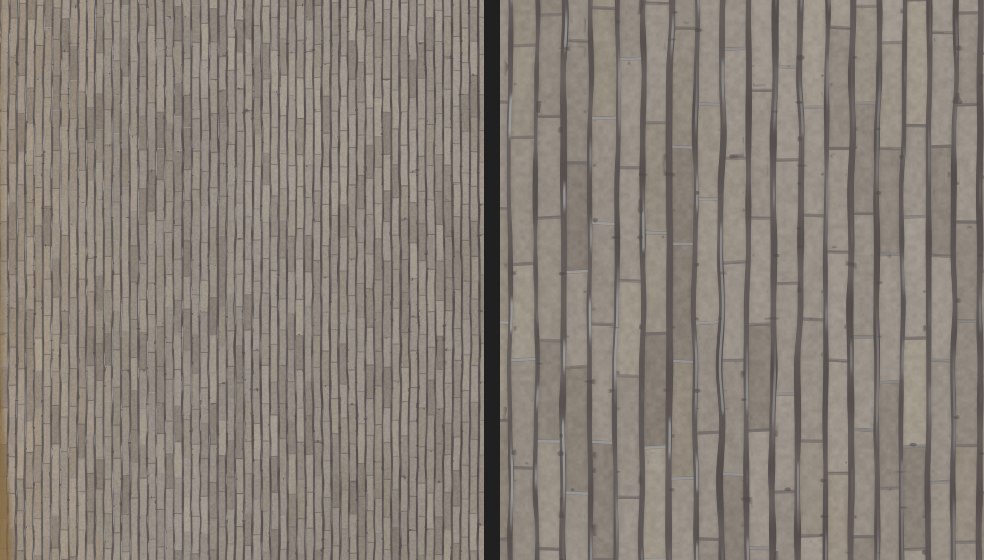
Left: the whole. Right: its middle third, enlarged.
A WebGL 1 fragment shader for this texture:

```glsl
precision highp float;
// Weathered paving of long narrow bricks stood in columns, in running bond.
// Nearest side and end joints are found by formula, with jitter on each;
// hash noise then adds brick tones, grit, pale mortar flecks and edge stains.
uniform vec2 u_resolution;

const float COLUMNS = 55.6;         // bricks across the canvas
const float BRICK_LENGTH = 4.18;    // in brick widths
const float SIDE_JOINT = 0.095;     // half widths, in brick widths
const float END_JOINT = 0.065;
const float END_JITTER = 0.20;      // in brick lengths
const float TONE_SPREAD = 0.055;
const float GRIT = 0.045;
const vec3 BRICK_GREY = vec3(0.580, 0.550, 0.515);
const vec3 BRICK_WARM = vec3(0.620, 0.582, 0.530);
const vec3 BRICK_DULL = vec3(0.550, 0.517, 0.482);
const vec3 JOINT_DARK = vec3(0.315, 0.290, 0.288);
const vec3 JOINT_SOFT = vec3(0.430, 0.405, 0.395);
const vec3 MORTAR_PALE = vec3(0.690, 0.700, 0.705);
const vec3 STAIN_OCHRE = vec3(0.520, 0.405, 0.240);

float hash(vec2 p) {
    vec3 q = fract(vec3(p.xyx) * 0.1031);
    q += dot(q, q.yzx + 33.33);
    return fract((q.x + q.y) * q.z);
}

float noise(vec2 p) {
    vec2 i = floor(p);
    vec2 f = fract(p);
    f = f * f * (3.0 - 2.0 * f);
    return mix(mix(hash(i), hash(i + vec2(1.0, 0.0)), f.x),
               mix(hash(i + vec2(0.0, 1.0)), hash(i + vec2(1.0, 1.0)), f.x), f.y);
}

float fbm(vec2 p) {
    float sum = 0.0;
    float gain = 0.5;
    for (int i = 0; i < 4; i++) {
        sum += gain * noise(p);
        p = p * 2.03 + 17.3;
        gain *= 0.5;
    }
    return sum;
}

// Coverage of a line of the given half width, smoothed over one pixel.
float line(float distance, float halfWidth, float pixel) {
    return 1.0 - smoothstep(halfWidth - 0.6 * pixel, halfWidth + 0.6 * pixel, abs(distance));
}

void main() {
    vec2 uv = gl_FragCoord.xy / u_resolution;
    float pixel = COLUMNS / u_resolution.x;
    vec2 p = gl_FragCoord.xy * pixel + 40.0;

    // Side joints: slow drift of the columns, then a small wobble per joint
    float x = p.x + 0.35 * (noise(p * vec2(0.09, 0.045)) - 0.5);
    float side = floor(x + 0.5);
    float wobble = noise(vec2(side * 7.3, p.y * 0.45)) - 0.5;
    float sideDistance = x - side + 0.14 * wobble;
    float column = sideDistance < 0.0 ? side - 1.0 : side;

    // End joints: half-length stagger, shifted per column and per brick
    float stagger = 0.5 * mod(column, 2.0) + 0.28 * hash(vec2(column, 3.0));
    float y = p.y / BRICK_LENGTH + stagger;
    float end = floor(y + 0.5);
    float endOffset = END_JITTER * (hash(vec2(column, end + 91.0)) - 0.5);
    float tilt = 0.12 * (hash(vec2(end, column + 57.0)) - 0.5) * (x - column - 0.5);
    float endDistance = (y - end - endOffset) * BRICK_LENGTH + tilt;
    vec2 brick = vec2(column, endDistance < 0.0 ? end - 1.0 : end);

    // Brick faces: own tone, broad weathering and fine grit
    float weather = fbm(p * vec2(0.11, 0.07));
    float tone = hash(brick + 11.0);
    vec3 color = mix(BRICK_DULL, BRICK_GREY, smoothstep(0.0, 0.45, tone));
    color = mix(color, BRICK_WARM, 0.75 * smoothstep(0.4, 1.0, hash(brick + 29.0)));
    color += TONE_SPREAD * (tone - 0.5) + 0.09 * (weather - 0.46);
    color += GRIT * (noise(p * 5.0) - 0.5) + 0.5 * GRIT * (noise(p * 11.0) - 0.5);
    color = mix(color, color * vec3(1.025, 1.0, 0.96), 1.0 - smoothstep(0.0, 0.4, uv.x));

    // Joints: uneven width and depth, deeper towards the right
    float wear = noise(vec2(side * 5.1, p.y * 0.8));
    float sideWidth = SIDE_JOINT * (0.65 + 0.5 * hash(vec2(side, 5.0)) + 0.4 * wear);
    float sideMask = line(sideDistance, sideWidth, pixel);
    float depth = clamp(0.35 + 0.4 * uv.x + 0.7 * (wear - 0.4), 0.0, 1.0);
    vec3 sideColor = mix(JOINT_SOFT, JOINT_DARK, depth);
    float endMask = line(endDistance, END_JOINT, pixel);
    float endDepth = 0.5 + 0.4 * hash(brick + 43.0);
    color *= 1.0 - 0.09 * (1.0 - smoothstep(0.0, 0.28, abs(sideDistance)));
    color = mix(color, JOINT_SOFT, endMask * endDepth);
    color = mix(color, sideColor, 0.95 * sideMask);

    // Pale mortar left in some joints, mostly on the left half
    float paleArea = 1.0 - smoothstep(0.25, 0.9, uv.x + 0.5 * (weather - 0.5));
    float sideFleck = smoothstep(0.55, 0.8, noise(vec2(side * 9.7, p.y * 0.65)));
    float endFleck = step(0.62, hash(vec2(column + 13.0, end)));
    float paleSide = line(sideDistance - 0.035, 0.045, pixel) * sideFleck;
    float paleEnd = line(endDistance, 0.05, pixel) * endFleck * (1.0 - sideMask);
    color = mix(color, MORTAR_PALE, (0.15 + 0.7 * paleArea) * max(0.8 * paleSide, 0.7 * paleEnd));

    // Dark chips beside the joints
    float chip = smoothstep(0.87, 0.95, noise(p * vec2(2.3, 2.9)));
    chip *= 1.0 - smoothstep(0.1, 0.3, min(abs(sideDistance), abs(endDistance)));
    color = mix(color, JOINT_DARK, 0.6 * chip);

    // Ochre soil along the left edge, spreading near the foot
    float reach = 0.012 + 0.03 * (1.0 - smoothstep(0.0, 0.3, uv.y));
    float stain = 1.0 - smoothstep(0.2 * reach, reach, uv.x + 0.012 * (weather - 0.5));
    color = mix(color, STAIN_OCHRE, stain * mix(0.75, 0.2, smoothstep(0.05, 0.6, uv.y)));

    gl_FragColor = vec4(clamp(color, 0.0, 1.0), 1.0);
}
```
